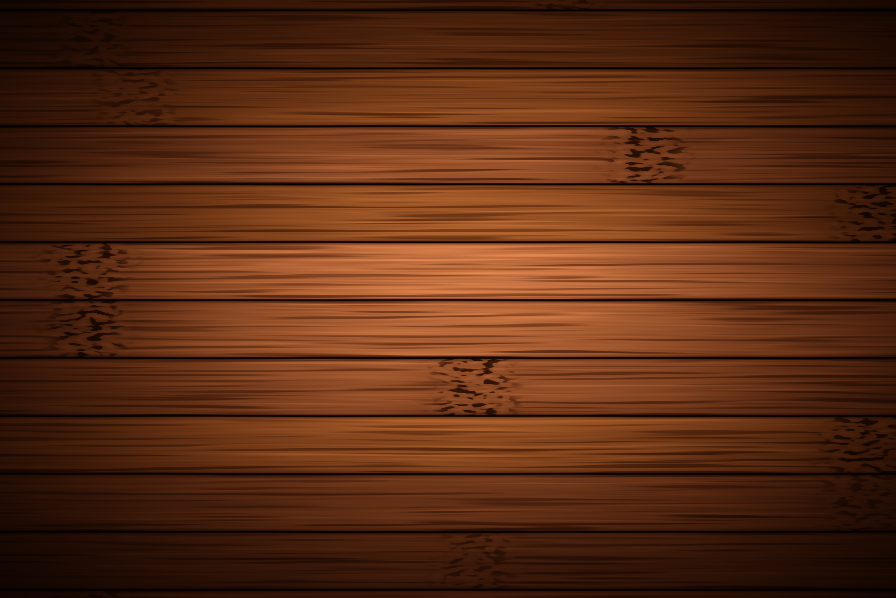
This texture is drawn by a Shadertoy shader. Its source:

```glsl
// Ten dark bamboo slats with fine streaked grain, scaly nodes and a strong vignette.

vec2 gradientAt(vec2 cell) {
    vec2 h = vec2(dot(cell, vec2(127.1, 311.7)), dot(cell, vec2(269.5, 183.3)));
    return 2.0 * fract(sin(h) * 43758.55) - 1.0;
}

// Gradient noise, roughly -0.8 to 0.8
float noise(vec2 p) {
    vec2 i = floor(p), f = fract(p);
    vec2 w = f * f * f * (f * (f * 6.0 - 15.0) + 10.0);
    vec2 e = vec2(0.0, 1.0);
    float low = mix(dot(gradientAt(i), f), dot(gradientAt(i + e.yx), f - e.yx), w.x);
    float high = mix(dot(gradientAt(i + e), f - e), dot(gradientAt(i + 1.0), f - 1.0), w.x);
    return 1.3 * mix(low, high, w.y);
}

// Horizontal node position of a slat: two waves running up the stack
float nodeCenter(float row) {
    float phase = row < 5.5 ? row * 1.047 : 1.5 + (row - 6.0) * 1.25;
    return min(0.53 + 0.5 * sin(phase), 0.98);
}

void mainImage(out vec4 fragColor, in vec2 fragCoord) {
    vec2 uv = fragCoord / iResolution.xy;
    float pixel = 1.0 / iResolution.y;

    // Slat index and height within the slat, with slightly uneven edges
    float pitch = 0.0969;
    float level = (uv.y - 0.0137 + 0.0007 * noise(vec2(uv.x * 7.0, floor(uv.y * 10.3 + 0.36) * 3.7))) / pitch;
    float row = floor(level), height = level - row;
    float gapDistance = min(height, 1.0 - height) * pitch;

    // Long thin grain, gently bent and different on each slat
    vec2 p = vec2(uv.x + row * 7.31, uv.y + 0.002 * noise(vec2(uv.x * 4.0, row * 5.3)));
    float broad = noise(p * vec2(2.0, 40.0));
    float medium = noise(p * vec2(4.0, 175.0) + 31.0);
    float fine = noise(p * vec2(8.0, 270.0) + 67.0);
    float patches = 0.5 + 0.5 * noise(p * vec2(3.0, 22.0) + 51.0);
    float darkStreak = smoothstep(0.05, 0.4, medium + 0.4 * fine) * (0.45 + patches);
    float lightStreak = smoothstep(0.1, 0.5, noise(p * vec2(3.0, 190.0) + 113.0));

    // Node: a ragged band of short dashes, fading into the grain on both sides
    float offset = uv.x - nodeCenter(row) + 0.02 * noise(vec2(uv.x * 9.0, uv.y * 60.0));
    float node = exp(-pow(abs(offset) / 0.043, 4.0));
    float halo = exp(-pow(offset / 0.075, 2.0));
    float nodeStrength = row > 1.5 && row < 7.5 ? 1.0 : 0.6;
    vec2 q = p * vec2(62.0, 140.0) + vec2(0.0, 0.8 * noise(p * vec2(25.0, 40.0)));
    float dash = smoothstep(0.02, 0.3, noise(q) + 0.35 * noise(q * 1.9 + 9.0));
    float glint = smoothstep(0.1, 0.45, -noise(q));

    // Brightness from slat tone, grain and node
    float tone = 0.99 + 0.09 * cos(2.094 * (row - 2.0) + 0.4);
    float light = tone * (1.0 + 0.13 * broad + 0.14 * fine);
    light *= 1.0 - 0.36 * darkStreak * mix(1.2, 0.8, height) * (1.0 - 0.85 * node);
    light += 0.16 * lightStreak * (1.0 - node);
    light *= 1.0 - nodeStrength * (node * (0.6 * dash - 0.1 * glint) + 0.1 * halo);

    // Rounded edges, a thin lit upper rim and the dark gap
    light *= mix(0.72, 1.0, smoothstep(0.0, 0.009, gapDistance));
    light += 0.1 * exp(-pow((height - 0.92) / 0.025, 2.0)) * (0.6 + noise(p * vec2(6.0, 20.0)));
    light *= smoothstep(0.0002, 0.0022 + 0.5 * pixel, gapDistance) * 0.93 + 0.07;

    // Vignette
    vec2 fromCenter = uv - vec2(0.52, 0.52);
    light *= 1.08 * exp(-dot(fromCenter * fromCenter, vec2(4.3, 4.6)));

    // Shadows turn redder; some slats are slightly more golden
    float golden = row == 2.0 || row == 6.0 || row > 7.5 ? 0.5 : 0.0;
    vec3 wood = mix(vec3(0.69, 0.385, 0.21), vec3(0.68, 0.38, 0.145), golden);
    vec3 color = wood * pow(vec3(max(light, 0.0)), vec3(1.0, 1.26, 1.6));
    fragColor = vec4(color, 1.0);
}
```
